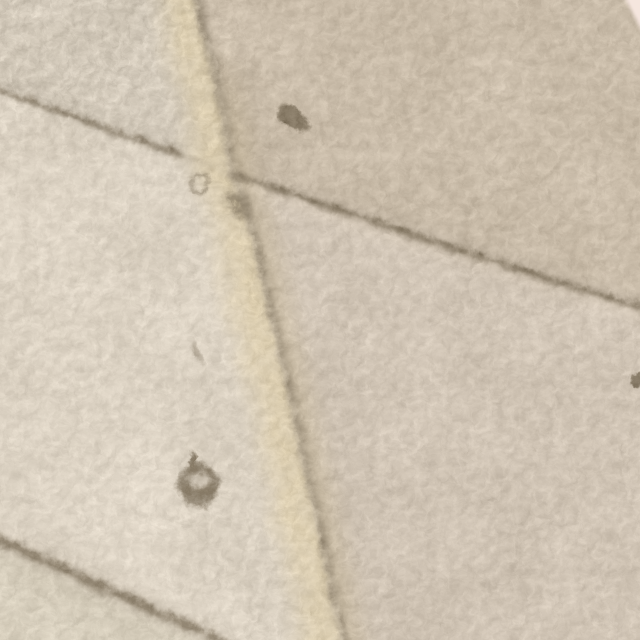
A Shadertoy shader for this texture:

```glsl
// Worn pale stone slabs with a yellowed grout seam, thin rough cracks and chips.
#define SEAM_TOP 0.307
#define SEAM_SLOPE 0.230
#define GROUT_WIDTH 0.054
#define CRACK_WIDTH 0.0066
#define GRAIN_SCALE 54.0
#define GRAIN_STRENGTH 0.088
#define RELIEF_STRENGTH 0.120
#define MOTTLE_STRENGTH 0.062
#define EDGE_ROUGHNESS 0.006
#define DIRT vec3(0.51, 0.46, 0.38)
#define GROUT vec3(0.862, 0.802, 0.672)

vec2 hashGradient(vec2 cell) {
    vec3 q = fract(cell.xyx * vec3(0.1031, 0.1030, 0.0973));
    q += dot(q, q.yzx + 33.33);
    float angle = 6.2832 * fract((q.x + q.y) * q.z);
    return vec2(cos(angle), sin(angle));
}

float gradientNoise(vec2 p) {
    vec2 i = floor(p), f = p - i;
    vec2 u = f * f * f * (f * (f * 6.0 - 15.0) + 10.0);
    vec2 e = vec2(0.0, 1.0);
    float low = mix(dot(hashGradient(i), f), dot(hashGradient(i + e.yx), f - e.yx), u.x);
    float high = mix(dot(hashGradient(i + e), f - e), dot(hashGradient(i + e.yy), f - e.yy), u.x);
    return mix(low, high, u.y);
}

float fbm(vec2 p) {
    float sum = 0.0, amplitude = 0.6;
    for (int i = 0; i < 4; i++) {
        sum += amplitude * gradientNoise(p);
        p = mat2(1.6, 1.2, -1.2, 1.6) * p + 7.3;
        amplitude *= 0.58;
    }
    return sum;
}

float band(float d, float width) {
    return exp(-d * d / (width * width));
}

// Soft ellipse: 1 inside, 0 outside; the tilt is in radians.
float blob(vec2 p, vec2 center, vec2 radius, float tilt, float softness) {
    float c = cos(tilt), s = sin(tilt);
    vec2 q = mat2(c, -s, s, c) * (p - center) / radius;
    return 1.0 - smoothstep(1.0 - softness, 1.0 + softness, length(q));
}

void mainImage(out vec4 fragColor, in vec2 fragCoord) {
    vec2 p = fragCoord / iResolution.xy;
    float depth = 1.0 - p.y;
    float wobble = fbm(p * 46.0);
    float patches = fbm(p * 7.0 + 3.0);
    float breaks = fbm(p * 24.0 + 41.0);
    vec2 rough = p + 2.2 * EDGE_ROUGHNESS * vec2(wobble, fbm(p * 52.0 + 19.0));

    // Signed distances: right of the seam and below each crack are positive
    float jag = EDGE_ROUGHNESS * wobble;
    float bow = 0.006 * sin(3.1416 * depth) - 0.010 * band(depth - 0.26, 0.045);
    float seam = (p.x - SEAM_TOP - SEAM_SLOPE * depth - bow) * 0.974 + jag;
    float cross1 = (depth - 0.141 - 0.34 * p.x - 0.007 * sin(3.1416 * p.x)) * 0.947 + jag;
    float cross2 = (depth - 0.844 - 0.455 * p.x) * 0.910 + jag;

    // Slab tones
    float below = smoothstep(-0.03, 0.04, cross1);
    vec3 leftSlab = mix(vec3(0.822, 0.785, 0.725), vec3(0.862, 0.824, 0.764), below);
    leftSlab = mix(leftSlab, vec3(0.842, 0.808, 0.738), smoothstep(-0.01, 0.03, cross2));
    vec3 rightSlab = mix(vec3(0.788, 0.736, 0.662), vec3(0.814, 0.767, 0.706), below);
    vec3 color = mix(leftSlab, rightSlab, smoothstep(-0.016, 0.014, seam));

    // Mottling, grain and tiny lit relief
    vec2 grainP = p * GRAIN_SCALE + 0.6 * vec2(wobble, breaks);
    float grain = fbm(grainP);
    float relief = fbm(grainP + vec2(0.20, -0.22)) - grain;
    float roughArea = 1.0 + 0.6 * breaks + 0.35 * blob(p, vec2(0.10, 0.94), vec2(0.24, 0.14), 0.0, 0.6);
    float surface = roughArea * (GRAIN_STRENGTH * grain + RELIEF_STRENGTH * relief);
    color += MOTTLE_STRENGTH * patches * vec3(1.0, 1.02, 1.08) + surface;

    // Yellow grout, its stain and the dirt along its edge
    float width = GROUT_WIDTH + 0.010 * depth + 0.024 * patches;
    float grout = smoothstep(-width - 0.034, -width + 0.034, seam) * (1.0 - smoothstep(-0.012, 0.006, seam));
    color = mix(color, GROUT + surface, (0.76 + 0.3 * breaks) * grout);
    float stain = smoothstep(-0.008, 0.006, seam) * (1.0 - smoothstep(0.005, 0.06, seam));
    color = mix(color, vec3(0.77, 0.71, 0.59) + surface, 0.48 * stain * smoothstep(0.02, 0.25, depth));
    float seamDirt = band(seam - 0.001, 0.010) * (0.48 + 0.5 * wobble + 0.4 * breaks);
    color = mix(color, DIRT + 0.04 + surface, clamp(seamDirt, 0.0, 0.8));

    // Cracks, faint where grout fills the crossing
    float gap = 1.0 - smoothstep(0.26, 0.31, p.x) * (1.0 - smoothstep(0.36, 0.38, p.x));
    float strength = 0.62 + 0.6 * wobble + 0.6 * breaks;
    float crackWidth = CRACK_WIDTH * (1.0 + 0.9 * breaks);
    float crack1 = strength * (0.2 + 0.8 * gap) * band(cross1, crackWidth);
    color = mix(color, DIRT + surface, clamp(crack1, 0.0, 0.85));
    color += gap * (0.018 * band(cross1 - 0.015, 0.008) - 0.030 * band(cross1 + 0.006, 0.016));
    float crack2 = strength * band(cross2, 1.35 * crackWidth) + 0.10 * band(cross2, 0.02);
    float fade = 1.0 - smoothstep(0.33, 0.39, p.x);
    color = mix(color, DIRT + surface, fade * clamp(crack2, 0.0, 0.8));

    // Chips and pits
    float dark = 0.82 * blob(rough, vec2(0.459, 0.815), vec2(0.029, 0.016), -0.65, 0.2);
    float pit = blob(rough, vec2(0.311, 0.242), vec2(0.032, 0.034), 0.3, 0.2);
    pit = max(pit, blob(rough, vec2(0.302, 0.278), vec2(0.007, 0.014), 0.0, 0.4));
    pit *= 1.0 - 0.75 * blob(rough, vec2(0.312, 0.250), vec2(0.015, 0.013), 0.0, 0.6);
    dark = max(dark, pit * (0.80 + 0.9 * grain));
    float ring = band(length(rough - vec2(0.312, 0.713)) - 0.013, 0.005);
    dark = max(dark, (0.42 + 0.6 * grain) * ring);
    dark = max(dark, (0.55 + 0.9 * grain) * blob(rough, vec2(0.371, 0.681), vec2(0.022, 0.016), -0.7, 0.6));
    dark = max(dark, 0.38 * blob(rough, vec2(0.307, 0.450), vec2(0.014, 0.006), -1.0, 0.7));
    dark = max(dark, 0.80 * blob(rough, vec2(0.998, 0.407), vec2(0.008, 0.009), 0.0, 0.4));
    color = mix(color, DIRT - 0.03 + 0.2 * grain, clamp(dark, 0.0, 1.0));

    // Pale pink corner
    float corner = smoothstep(-0.006, 0.006, (p.x - 0.978) * 0.89 - depth * 0.46);
    color = mix(color, vec3(0.96, 0.90, 0.87), corner);
    fragColor = vec4(clamp(color, 0.0, 1.0), 1.0);
}
```
